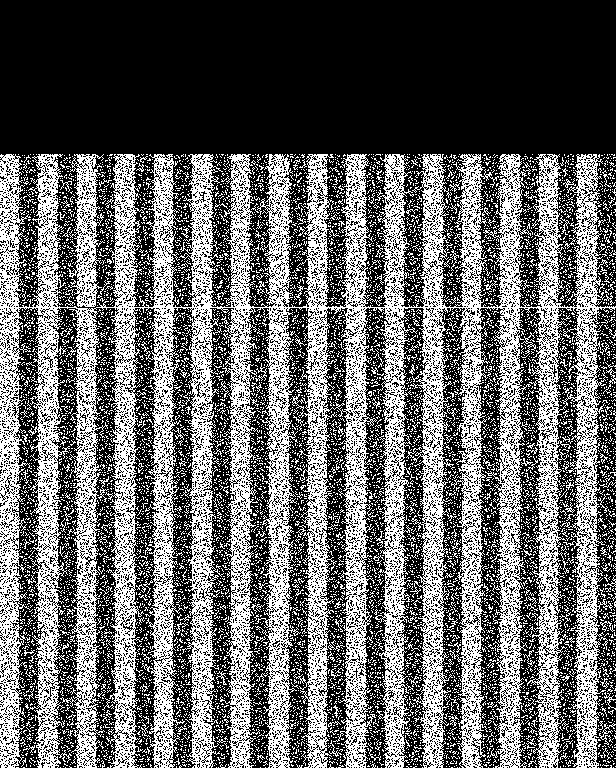
Write a Shadertoy shader that draws this pattern.

```glsl
// Sixteen pairs of light and dark vertical stripes drawn in black and white grain,
// under a plain black band and crossed by one thin white line with a short gap.
// Each grain cell is black or white by chance; a tent filter smooths the cells.

const float ROWS = 768.0;         // grain cells down the canvas
const float STRIPES = 32.0;       // light and dark stripes together
const float BAND_BOTTOM = 0.8;    // lower edge of the black band
const float LINE_HEIGHT = 0.6;    // height of the thin line
const float GAP_STRIPE = 4.0;     // stripe where the line turns dark
const float LIGHT_DENSITY = 0.73; // chance of a white cell in a light stripe
const float DARK_DENSITY = 0.26;  // chance of a white cell in a dark stripe

float hash(vec2 p) {
    vec3 q = fract(p.xyx * vec3(0.1031, 0.1030, 0.0973));
    q += dot(q, q.yzx + 33.33);
    return fract((q.x + q.y) * q.z);
}

// Share of white cells, with a slight loss of contrast to the right
float grainDensity(float stripe, float x) {
    float isDark = mod(stripe, 2.0);
    float density = mix(LIGHT_DENSITY, DARK_DENSITY, isDark);
    return mix(density, 0.5, 0.08 * smoothstep(0.6, 1.0, x));
}

// Brightness of one grain cell on a grid of the given size
float cellValue(vec2 cell, vec2 grid) {
    vec2 uv = (cell + 0.5) / grid;
    float stripe = floor(uv.x * STRIPES);
    float grain = step(hash(cell + 17.0), grainDensity(stripe, uv.x));

    // Thin line, one cell high
    float onLine = 1.0 - step(0.5, abs(cell.y - floor(LINE_HEIGHT * grid.y)));
    float lineValue = step(0.5, abs(stripe - GAP_STRIPE));
    float value = mix(grain, lineValue, onLine);

    return value * step(uv.y, BAND_BOTTOM);
}

// Weighted mean of the cells around a point
float filteredCells(vec2 point, vec2 grid, float radius) {
    vec2 base = floor(point);
    float total = 0.0;
    float weightSum = 0.0;
    for (int j = -2; j <= 2; j++) {
        for (int i = -2; i <= 2; i++) {
            vec2 cell = base + vec2(i, j);
            vec2 tent = max(1.0 - abs(cell + 0.5 - point) / radius, 0.0);
            float weight = tent.x * tent.y;
            total += weight * cellValue(cell, grid);
            weightSum += weight;
        }
    }
    return total / weightSum;
}

void mainImage(out vec4 fragColor, in vec2 fragCoord) {
    float cellsPerPixel = ROWS / iResolution.y;
    vec2 grid = iResolution.xy * cellsPerPixel;
    float radius = clamp(cellsPerPixel, 1.0, 2.0);
    float value = filteredCells(fragCoord * cellsPerPixel, grid, radius);
    fragColor = vec4(vec3(value), 1.0);
}
```
